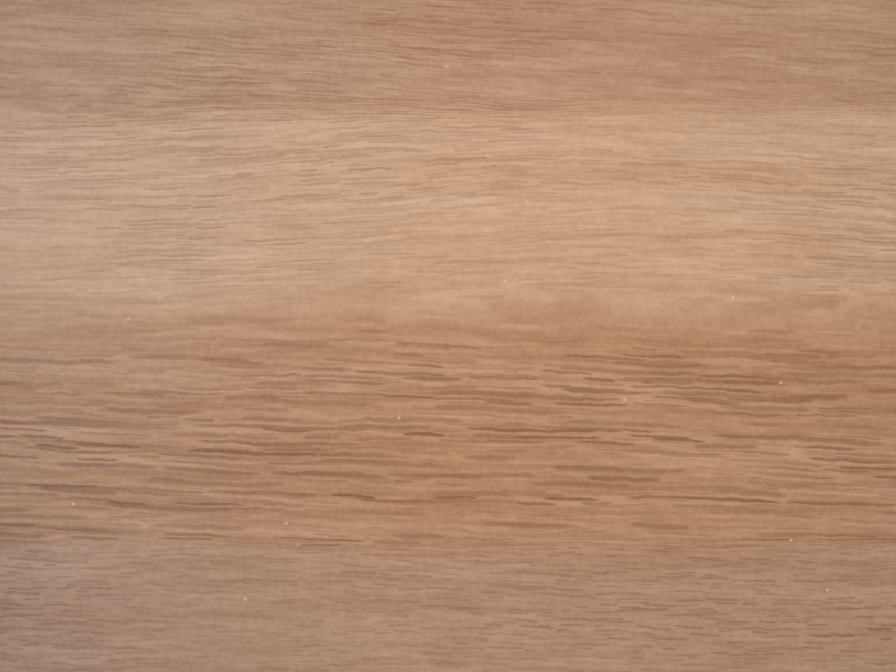
Give the GLSL for this texture, as a WebGL 1 fragment shader.

```glsl
precision highp float;
// Pale oak veneer in four horizontal boards, lit warm with a cooler left side.
// Layered sines bend the grain, stretched noise makes the fibres, and
// cellular dashes make the pores, each board with its own pore size.
uniform vec2 u_resolution;

float hash(vec2 p) {
  p = fract(p * vec2(0.1031, 0.1137));
  p += dot(p, p.yx + 33.33);
  return fract((p.x + p.y) * p.x * 7.31);
}

float noise(vec2 p) {
  vec2 i = floor(p), f = fract(p);
  f = f * f * (3.0 - 2.0 * f);
  return mix(mix(hash(i), hash(i + vec2(1.0, 0.0)), f.x),
             mix(hash(i + vec2(0.0, 1.0)), hash(i + 1.0), f.x), f.y);
}

// Tapered horizontal pores, one per cell, with random length and depth
float pores(vec2 p, vec2 cellSize, float seed) {
  vec2 q = p / cellSize + seed;
  vec2 cell = floor(q);
  float depth = 0.0;
  for (int j = -1; j <= 1; j++) {
    for (int i = -1; i <= 1; i++) {
      vec2 c = cell + vec2(float(i), float(j));
      vec2 center = c + vec2(hash(c + 11.0), hash(c + 47.0));
      float halfLength = 0.25 + 0.65 * hash(c + 83.0);
      vec2 d = q - center;
      float taper = max(1.0 - d.x * d.x / (halfLength * halfLength), 0.0);
      float width = 0.14 + 0.26 * sqrt(taper);
      float mark = smoothstep(width, 0.2 * width, abs(d.y)) * smoothstep(0.0, 0.5, taper);
      depth = max(depth, mark * (0.2 + 0.8 * hash(c + 129.0)));
    }
  }
  return depth;
}

// Rare small bright dust dots
float dust(vec2 p) {
  vec2 q = p / 0.16;
  vec2 cell = floor(q);
  vec2 center = 0.15 + 0.7 * vec2(hash(cell + 211.0), hash(cell + 257.0));
  return step(0.8, hash(cell + 173.0)) * smoothstep(0.02, 0.006, length(fract(q) - center));
}

void main() {
  vec2 p = gl_FragCoord.xy / u_resolution.y;
  float across = gl_FragCoord.x / u_resolution.x;

  // Board masks, counted from the bottom
  float ragged = 0.012 * (noise(p * vec2(9.0, 90.0)) - 0.5);
  float aboveSeam = smoothstep(0.178, 0.202, p.y + ragged);
  float lightEdge = smoothstep(0.5, 0.58, p.y + 2.0 * ragged);
  float topEdge = smoothstep(0.815, 0.86, p.y + ragged);
  float bottomBoard = 1.0 - aboveSeam;
  float darkBoard = aboveSeam * (1.0 - lightEdge);
  float lightBoard = lightEdge * (1.0 - topEdge);

  // Grain direction: falling to the right, with a low arch in the light board
  vec2 g = p;
  g.y += darkBoard * 0.035 * p.x + topEdge * 0.06 * p.x + bottomBoard * 0.02 * p.x;
  g.y += lightBoard * 0.014 * cos(p.x * 3.6);
  g.y += 0.003 * sin(p.x * 6.0 + p.y * 17.0) + 0.0012 * sin(p.x * 21.0 - p.y * 41.0);
  // Small jitter keeps pore edges from looking drawn
  vec2 rough = g + vec2(0.0, 0.0028 * (noise(p * vec2(55.0, 70.0)) - 0.5));

  // Base colours
  vec3 color = mix(vec3(0.705, 0.562, 0.46), vec3(0.725, 0.563, 0.437), aboveSeam);
  color = mix(color, vec3(0.778, 0.638, 0.52), lightEdge);
  color = mix(color, vec3(0.722, 0.577, 0.468), topEdge);

  // Broad warm growth bands, then finer fibres
  float bands = noise(g * vec2(1.6, 22.0) + 5.0) * 0.5 + noise(g * vec2(3.0, 55.0) + 31.0) * 0.5;
  color += (bands - 0.5) * vec3(0.06, 0.07, 0.078) * (0.75 + 0.4 * darkBoard);
  float fibres = noise(rough * vec2(9.0, 120.0) + 71.0) + noise(rough * vec2(22.0, 210.0) + 19.0) - 1.0;
  color += fibres * vec3(0.036, 0.038, 0.038);

  // Dark board: thin pores gathered along the growth lines
  float growth = smoothstep(0.35, 0.6, noise(g * vec2(1.3, 42.0) + 90.0));
  float core = 0.5 + 0.5 * smoothstep(0.54, 0.42, p.y);
  float longPores = pores(rough, vec2(0.09, 0.0105), 60.0) * (0.3 + 0.7 * growth);
  float strands = pores(rough, vec2(0.15, 0.017), 140.0) * 0.75;
  float hairs = pores(rough, vec2(0.05, 0.008), 420.0) * 0.4;
  float streaks = max(max(longPores, strands), hairs) * core * darkBoard;
  color -= streaks * vec3(0.155, 0.145, 0.12);

  // Other boards: fine lines above, short flecks below
  float fineLines = max(pores(rough, vec2(0.06, 0.0075), 220.0),
                        0.7 * pores(rough, vec2(0.12, 0.009), 510.0));
  float patches = 0.3 + 0.7 * noise(g * vec2(3.0, 11.0) + 44.0);
  color -= fineLines * patches * (lightBoard + topEdge) * vec3(0.085, 0.088, 0.08);
  float flecks = pores(rough, vec2(0.035, 0.0075), 330.0);
  color -= flecks * patches * (bottomBoard + 0.4 * topEdge) * vec3(0.09, 0.09, 0.08);

  // Cool left, warm right, and light falling off at the edges
  color += mix(vec3(-0.01, 0.007, 0.032), vec3(0.006, -0.003, -0.006), smoothstep(0.0, 0.55, across));
  vec2 fromCenter = vec2(across - 0.52, p.y - 0.6);
  color *= 1.02 - 0.2 * dot(fromCenter, fromCenter);

  // Surface speckle and dust
  color += (noise(p * 190.0) - 0.5) * 0.034;
  color = mix(color, vec3(0.87, 0.77, 0.66), 0.6 * dust(p));
  gl_FragColor = vec4(color, 1.0);
}
```
